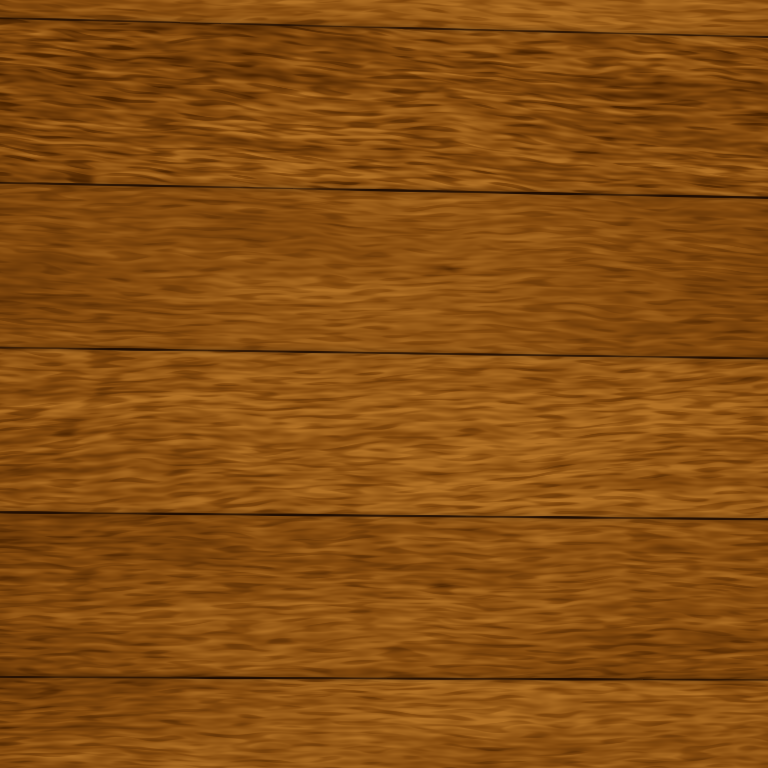
A WebGL 2 fragment shader for this texture:

```glsl
#version 300 es
precision highp float;

#define PLANK_HEIGHT 0.2145
#define PLANK_TAPER 0.0052
#define FIRST_SEAM 0.1185
#define SEAM_DROP 0.0039
#define SEAM_HALF_WIDTH 0.0011
#define GRAIN_WARP 0.011
#define GRAIN_CONTRAST 1.0
#define PORE_DEPTH 0.34
#define BASE_TONE 0.65
#define VIGNETTE 0.52

uniform vec2 u_resolution;
out vec4 fragColor;

const vec3 DARK_OAK = vec3(0.37, 0.19, 0.018);
const vec3 MID_OAK = vec3(0.52, 0.29, 0.052);
const vec3 PALE_OAK = vec3(0.67, 0.42, 0.13);
const vec3 SEAM_COLOR = vec3(0.13, 0.055, 0.008);

// Per-plank values, from bottom to top
const float PLANK_TONE[6] = float[](0.05, -0.09, 0.10, -0.06, -0.04, 0.14);
const float PLANK_FIGURE[6] = float[](0.9, 0.85, 1.0, 0.7, 1.25, 0.8);
const float PLANK_SLOPE[6] = float[](0.0, 0.01, 0.035, -0.01, -0.05, 0.0);

float hash(vec2 p) {
    vec3 q = fract(vec3(p.xyx) * 0.1031);
    q += dot(q, q.yzx + 33.33);
    return fract((q.x + q.y) * q.z);
}

vec2 gradient(vec2 cell) {
    float angle = 6.2832 * hash(cell);
    return vec2(cos(angle), sin(angle));
}

float gradientNoise(vec2 p) {
    vec2 i = floor(p), f = p - i;
    vec2 w = f * f * f * (f * (f * 6.0 - 15.0) + 10.0);
    vec2 e = vec2(0.0, 1.0);
    float low = mix(dot(gradient(i), f), dot(gradient(i + e.yx), f - e.yx), w.x);
    float high = mix(dot(gradient(i + e), f - e), dot(gradient(i + 1.0), f - 1.0), w.x);
    return 1.4 * mix(low, high, w.y);
}

// Tone offset of the wood: broad figure, growth rings, fibres and dark pores
float woodGrain(vec2 p, float figure) {
    p.y += GRAIN_WARP * gradientNoise(p * vec2(3.5, 9.0));
    p.y += 0.0025 * gradientNoise(p * vec2(17.0, 35.0));
    float patches = gradientNoise(p * vec2(2.0, 11.0));
    float rings = gradientNoise(p * vec2(2.2, 62.0));
    float fibres = gradientNoise(p * vec2(13.0, 135.0) + 40.0);
    float fine = gradientNoise(p * vec2(32.0, 225.0) + 80.0);
    float pores = gradientNoise(p * vec2(19.0, 165.0) + 130.0);
    float dashes = smoothstep(0.08, 0.5, pores + 0.35 * rings);
    float tone = 0.3 * rings + 0.36 * fibres + 0.23 * fine - PORE_DEPTH * dashes;
    return 0.2 * patches + GRAIN_CONTRAST * figure * tone;
}

// Small dark lens, one on each plank
float knot(vec2 p, float plank) {
    vec2 center = vec2(hash(vec2(plank, 7.0)), mix(0.25, 0.85, hash(vec2(plank, 19.0))) * PLANK_HEIGHT);
    vec2 d = (p - center) / vec2(0.017, 0.0045);
    d.y += 0.6 * gradientNoise(p * vec2(60.0, 90.0));
    return exp(-dot(d, d));
}

void main() {
    vec2 uv = gl_FragCoord.xy / u_resolution;
    float pixel = 1.0 / u_resolution.y;

    // Boards converge slightly towards the right
    float height = PLANK_HEIGHT - PLANK_TAPER * uv.x;
    float row = (uv.y - FIRST_SEAM + SEAM_DROP * uv.x) / height;
    float plank = floor(row);
    int index = clamp(int(plank) + 1, 0, 5);
    vec2 board = vec2(uv.x, (row - plank) * PLANK_HEIGHT);

    // Wood tone
    vec2 grainPoint = board + vec2(0.0, -PLANK_SLOPE[index] * uv.x);
    grainPoint += vec2(3.7, 2.3) * (plank + 2.0);
    float tone = BASE_TONE + PLANK_TONE[index] + woodGrain(grainPoint, PLANK_FIGURE[index]);
    tone -= 0.5 * knot(board, plank);

    // Soft light, strongest right of center
    vec2 fromLight = (uv - vec2(0.6, 0.42)) * vec2(1.15, 0.65);
    tone += 0.07 - VIGNETTE * dot(fromLight, fromLight);
    vec3 color = mix(DARK_OAK, MID_OAK, clamp(tone * 2.0, -0.5, 1.0));
    color = mix(color, PALE_OAK, clamp(tone * 2.0 - 1.0, 0.0, 1.15));

    // Worn seams of uneven width and depth
    float seam = round(row);
    float wear = gradientNoise(vec2(uv.x * 9.0, seam * 5.3 + 0.4));
    float seamDistance = abs(row - seam) * height;
    float halfWidth = SEAM_HALF_WIDTH * (1.0 + 0.6 * wear);
    float line = 1.0 - smoothstep(halfWidth - 0.5 * pixel, halfWidth + 0.75 * pixel, seamDistance);
    float shade = 0.22 * exp(-seamDistance / 0.003);
    color *= 1.0 - shade;
    color = mix(color, SEAM_COLOR, line * clamp(0.8 + 0.5 * wear, 0.0, 1.0));

    fragColor = vec4(max(color, 0.0), 1.0);
}
```
